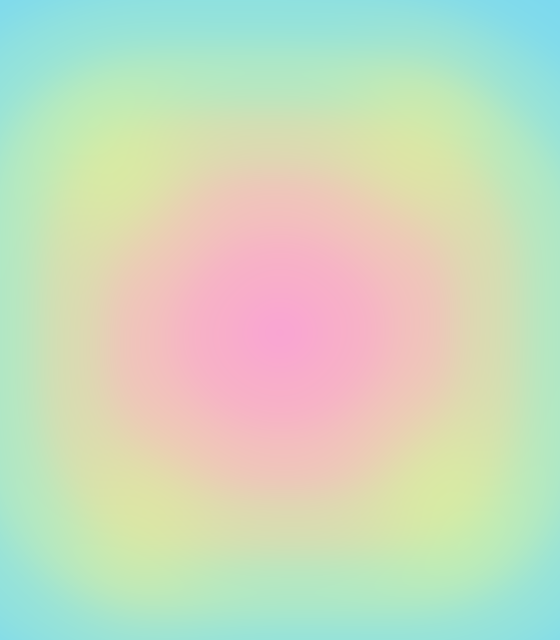
Give the GLSL for this background, as a WebGL 2 fragment shader.

```glsl
#version 300 es
precision highp float;

uniform vec2 u_resolution;
out vec4 fragColor;

#define CENTER vec2(0.5, 0.48)
#define STRETCH vec2(0.81, 1.0)
#define STOP_SPACING 0.1
#define STOP_BLEND 0.62
#define GLOW_RADIUS 0.14
#define GLOW_STRENGTH 0.58
#define CORNER_COOLING 0.045

const int STOPS = 8;
const vec3 RAMP[STOPS] = vec3[](
    vec3(0.978, 0.645, 0.825),  // pink core
    vec3(0.972, 0.685, 0.785),
    vec3(0.950, 0.755, 0.740),  // peach
    vec3(0.855, 0.860, 0.690),  // soft khaki
    vec3(0.695, 0.912, 0.765),  // mint
    vec3(0.570, 0.885, 0.865),
    vec3(0.495, 0.855, 0.930),  // sky
    vec3(0.470, 0.835, 0.955));
const vec3 LIME = vec3(0.850, 0.955, 0.605);
const vec3 YELLOW = vec3(0.880, 0.925, 0.610);

// Distance that is round near the core and squarer toward the frame
float softBoxDistance(vec2 p) {
    vec2 q = abs(p * STRETCH) + 1e-5;
    float power = mix(2.0, 3.0, smoothstep(0.08, 0.38, length(q)));
    return pow(pow(q.x, power) + pow(q.y, power), 1.0 / power);
}

// Smooth colour ramp: normalised bell weights around evenly spaced stops
vec3 rampColor(float d) {
    vec3 sum = vec3(0.0);
    float total = 0.0;
    for (int i = 0; i < STOPS; i++) {
        float t = (d / STOP_SPACING - float(i)) / STOP_BLEND;
        float weight = exp(-t * t);
        sum += weight * RAMP[i];
        total += weight;
    }
    return sum / total;
}

void main() {
    vec2 uv = gl_FragCoord.xy / u_resolution;
    vec2 p = uv - CENTER;

    // Base gradient, a little cooler in the upper right
    float cooling = smoothstep(0.45, 1.0, uv.x) * smoothstep(0.6, 1.0, uv.y);
    vec3 color = rampColor(softBoxDistance(p) + CORNER_COOLING * cooling);

    // Four diagonal glows, lime on one diagonal and yellow on the other
    for (int i = 0; i < 4; i++) {
        vec2 side = vec2(i % 2, i / 2) * 2.0 - 1.0;
        bool limeDiagonal = side.x * side.y < 0.0;
        vec2 spot = side * (limeDiagonal ? vec2(0.29, 0.255) : vec2(0.25, 0.30));
        vec2 offset = (p - spot) / GLOW_RADIUS;
        float glow = GLOW_STRENGTH * exp(-dot(offset, offset));
        color = mix(color, limeDiagonal ? LIME : YELLOW, glow);
    }

    fragColor = vec4(color, 1.0);
}
```
